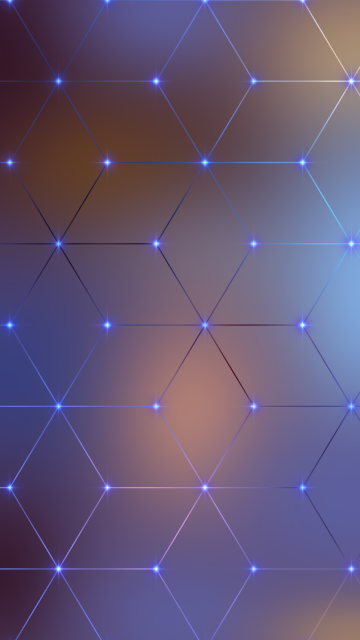
Give the GLSL for this background, as a Shadertoy shader.

```glsl
// Glowing rhombus lattice of thin lines and light nodes over soft blurred colours.

// Lattice, in units of the canvas width
const float SIDE = 0.2711;
const float ROW = 0.2258;
const vec2 HUB = vec2(0.5694, 1.3264);
const float LINE_HALF = 0.0017;
const float CORE_RADIUS = 0.0068;
const float HALO_RADIUS = 0.0195;
const float SPIKE_LENGTH = 0.014;

// Backdrop colours
const vec3 MAUVE = vec3(0.35, 0.28, 0.44);
const vec3 UMBER = vec3(0.31, 0.20, 0.23);
const vec3 PLUM = vec3(0.20, 0.08, 0.15);
const vec3 BROWN = vec3(0.40, 0.24, 0.11);
const vec3 STEEL = vec3(0.36, 0.37, 0.63);
const vec3 SAND = vec3(0.68, 0.54, 0.40);
const vec3 SKY = vec3(0.50, 0.67, 0.88);
const vec3 HAZE = vec3(0.46, 0.42, 0.49);
const vec3 INDIGO = vec3(0.22, 0.25, 0.50);
const vec3 SALMON = vec3(0.72, 0.51, 0.45);

// Line and node colours
const vec3 LINE_BLUE = vec3(0.38, 0.46, 0.92);
const vec3 INK = vec3(0.08, 0.03, 0.08);
const vec3 NAVY = vec3(0.18, 0.19, 0.44);
const vec3 CREAM = vec3(1.00, 0.93, 0.82);
const vec3 CYAN = vec3(0.42, 0.83, 1.00);
const vec3 WINE = vec3(0.26, 0.03, 0.09);
const vec3 PINK = vec3(0.88, 0.60, 0.86);
const vec3 CORE = vec3(0.34, 0.68, 0.95);
const vec3 HALO_BLUE = vec3(0.20, 0.27, 1.00);
const vec3 HALO_VIOLET = vec3(0.56, 0.30, 0.92);

float hash(vec2 p) {
    return fract(sin(dot(p, vec2(127.1, 311.7))) * 43758.5453);
}

// Soft elliptical weight
float blob(vec2 p, vec2 centre, vec2 radius) {
    vec2 d = (p - centre) / radius;
    return exp(-dot(d, d));
}

// Offset from the nearest point of a rectangular grid
vec2 fold(vec2 p, vec2 period) {
    return p - period * floor(p / period + 0.5);
}

vec3 backdrop(vec2 p) {
    vec3 c = mix(MAUVE, UMBER, 0.95 * blob(p, vec2(0.50, 1.40), vec2(0.60, 0.32)));
    c = mix(c, PLUM, blob(p, vec2(0.00, 1.60), vec2(0.28, 0.48)));
    c = mix(c, BROWN, 0.85 * blob(p, vec2(0.27, 1.30), vec2(0.27, 0.20)));
    c = mix(c, STEEL, 0.90 * blob(p, vec2(0.46, 1.76), vec2(0.25, 0.18)));
    c = mix(c, SAND, blob(p, vec2(1.00, 1.62), vec2(0.28, 0.24)));
    c = mix(c, HAZE, 0.80 * blob(p, vec2(0.60, 1.05), vec2(0.34, 0.20)));
    c = mix(c, SKY, blob(p, vec2(1.05, 0.98), vec2(0.29, 0.46)));
    c = mix(c, INDIGO, blob(p, vec2(0.05, 0.72), vec2(0.34, 0.32)));
    c = mix(c, SALMON, 0.95 * blob(p, vec2(0.54, 0.62), vec2(0.23, 0.30)));
    c = mix(c, STEEL, 0.90 * blob(p, vec2(0.97, 0.38), vec2(0.34, 0.24)));
    c = mix(c, PLUM, 0.90 * blob(p, vec2(0.00, 0.18), vec2(0.22, 0.28)));
    c = mix(c, STEEL, 0.85 * blob(p, vec2(0.50, 0.06), vec2(0.28, 0.20)));
    return mix(c, SAND, 0.75 * blob(p, vec2(0.98, 0.00), vec2(0.24, 0.12)));
}

vec3 lineColour(vec2 p) {
    vec3 c = mix(LINE_BLUE, NAVY, blob(p, vec2(0.08, 1.60), vec2(0.28, 0.24)));
    c = mix(c, INK, blob(p, vec2(0.27, 1.13), vec2(0.40, 0.28)));
    c = mix(c, CYAN, blob(p, vec2(1.00, 1.18), vec2(0.28, 0.26)));
    c = mix(c, CREAM, blob(p, vec2(0.96, 1.62), vec2(0.26, 0.20)));
    c = mix(c, WINE, blob(p, vec2(0.68, 0.78), vec2(0.22, 0.20)));
    c = mix(c, PINK, 0.90 * blob(p, vec2(0.45, 0.35), vec2(0.28, 0.24)));
    c = mix(c, INK, 0.90 * blob(p, vec2(0.97, 0.42), vec2(0.20, 0.22)));
    return mix(c, SALMON, 0.80 * blob(p, vec2(0.90, 0.06), vec2(0.20, 0.14)));
}

// Nearest edge: distance, position along it, and edge id
vec4 nearestEdge(vec2 q) {
    vec2 period = vec2(3.0 * SIDE, 2.0 * ROW);
    vec4 best = vec4(1e3);
    for (int i = 0; i < 4; i++) {
        vec2 a = fold(q - period * 0.5 * float(i / 2), period);
        vec2 tip = i % 2 == 0 ? vec2(SIDE, 0.0) : vec2(SIDE * 0.5, ROW);
        float t = clamp(dot(abs(a), tip) / dot(tip, tip), 0.0, 1.0);
        float d = length(abs(a) - tip * t);
        vec2 middle = q - a + sign(a) * tip * 0.5;
        vec2 id = floor(middle / vec2(SIDE * 0.25, ROW * 0.5) + 0.5);
        if (d < best.x) best = vec4(d, t, id);
    }
    return best;
}

void mainImage(out vec4 fragColor, in vec2 fragCoord) {
    float pixel = 1.0 / iResolution.x;
    vec2 p = fragCoord * pixel;
    vec2 q = p - HUB;
    vec3 colour = backdrop(p);

    // Lines, with a sheen that differs from edge to edge
    vec4 edge = nearestEdge(q);
    float sheen = 0.5 + 0.5 * cos(6.2832 * (edge.y + hash(edge.zw)));
    float cover = clamp((LINE_HALF - edge.x) / pixel + 0.5, 0.0, 1.0);
    colour = mix(colour, lineColour(p), cover * mix(0.60, 1.0, sheen));

    // Nodes: halo, bright core and small spikes
    vec2 grid = vec2(SIDE, 2.0 * ROW);
    vec2 a = fold(q, grid);
    vec2 b = fold(q - grid * 0.5, grid);
    vec2 n = dot(a, a) < dot(b, b) ? a : b;
    vec2 node = floor((q - n) / (grid * 0.5) + 0.5);
    float power = mix(0.65, 1.0, hash(node + 7.0));
    float r = length(n);
    float warmth = clamp(hash(node + 3.0) * 0.5 + 1.2 * (colour.r - 0.35), 0.0, 1.0);
    vec3 halo = mix(HALO_BLUE, HALO_VIOLET, warmth);
    colour = mix(colour, halo, 0.80 * power * exp(-pow(r / HALO_RADIUS, 1.5)));
    float spike = exp(-min(abs(n.x), abs(n.y)) / LINE_HALF - r / SPIKE_LENGTH);
    colour += CORE * power * (exp(-r * r / (CORE_RADIUS * CORE_RADIUS)) + 0.5 * spike);

    fragColor = vec4(clamp(colour, 0.0, 1.0), 1.0);
}
```
